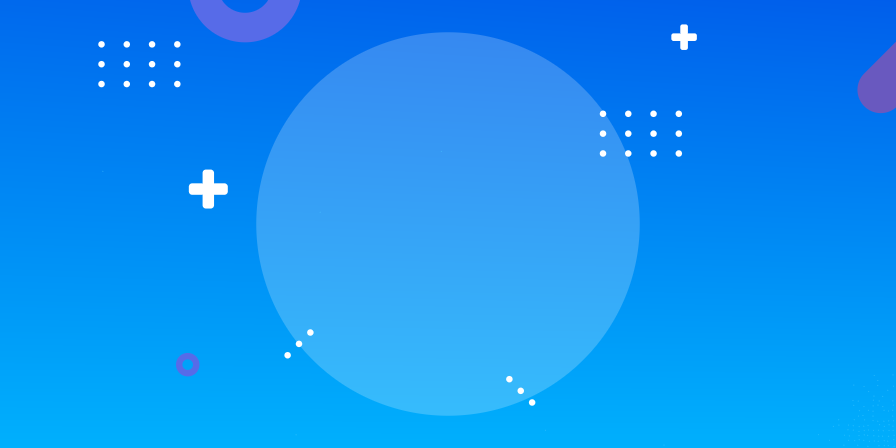
Write a Shadertoy shader that draws this background.

```glsl
float hash(vec2 p) {
    vec3 q = fract(p.xyx * vec3(0.1031, 0.103, 0.0973));
    q += dot(q, q.yzx + 33.33);
    return fract((q.x + q.y) * q.z);
}

// Anti-aliased coverage of a signed distance given in canvas heights
float cover(float d) {
    return clamp(0.5 - d * iResolution.y, 0.0, 1.0);
}

float ring(vec2 p, float radius, float halfWidth) {
    return abs(length(p) - radius) - halfWidth;
}

float capsule(vec2 p, vec2 axis, float radius) {
    float t = clamp(dot(p, axis) / dot(axis, axis), 0.0, 1.0);
    return length(p - axis * t) - radius;
}

// Cross made of two rounded bars
float plusSign(vec2 p, float reach, float halfWidth) {
    p = abs(p);
    if (p.y > p.x) p = p.yx;
    float corner = halfWidth * 0.6;
    vec2 d = p - vec2(reach, halfWidth) + corner;
    return length(max(d, 0.0)) + min(max(d.x, d.y), 0.0) - corner;
}

// Evenly spaced dots, starting at the origin
float dotRow(vec2 p, vec2 stride, float count) {
    float k = clamp(round(dot(p, stride) / dot(stride, stride)), 0.0, count - 1.0);
    return length(p - stride * k) - 0.0072;
}

float dotGrid(vec2 p) {
    float d = 1.0;
    for (int row = 0; row < 3; row++)
        d = min(d, dotRow(p + vec2(0.0, 0.0443 * float(row)), vec2(0.0564, 0.0), 4.0));
    return d;
}

// Fine specks that thicken towards the lower right corner
float specks(vec2 p) {
    vec2 grid = p * 90.0;
    vec2 cell = floor(grid);
    vec2 jitter = 0.3 + 0.4 * vec2(hash(cell), hash(cell + 57.0));
    float density = 1.0 - smoothstep(0.02, 0.2, length(p - vec2(2.0, 0.0)));
    float present = step(hash(cell + 113.0), density);
    return present * cover((length(fract(grid) - jitter) - 0.11) / 90.0);
}

void mainImage(out vec4 fragColor, in vec2 fragCoord) {
    vec2 p = fragCoord / iResolution.y;
    vec3 white = vec3(1.0);

    // Slightly tilted sky gradient
    float rise = clamp(p.y + 0.07 * (p.x - 1.0) * p.y, 0.0, 1.1);
    vec3 color = mix(vec3(0.0, 0.69, 0.99), vec3(0.0, 0.39, 0.925), rise);

    // Translucent disc
    color = mix(color, white, 0.21 * cover(length(p - vec2(1.0, 0.5)) - 0.428));

    // Violet rings and bar
    vec3 violet = vec3(0.34, 0.42, 0.91);
    color = mix(color, violet, cover(ring(p - vec2(0.547, 1.0325), 0.094, 0.033)));
    color = mix(color, violet, cover(ring(p - vec2(0.419, 0.186), 0.019, 0.0072)));
    vec3 plum = vec3(0.41, 0.35, 0.75);
    color = mix(color, plum, cover(capsule(p - vec2(1.966, 0.7995), vec2(0.3), 0.052)));

    // White crosses and dots
    float marks = plusSign(p - vec2(0.465, 0.578), 0.0435, 0.0128);
    marks = min(marks, plusSign(p - vec2(1.527, 0.917), 0.0285, 0.0085));
    marks = min(marks, dotGrid(p - vec2(0.2266, 0.901)));
    marks = min(marks, dotGrid(p - vec2(1.346, 0.746)));
    marks = min(marks, dotRow(p - vec2(0.642, 0.207), vec2(0.0254), 3.0));
    marks = min(marks, dotRow(p - vec2(1.137, 0.1536), vec2(0.0254, -0.026), 3.0));
    color = mix(color, white, cover(marks));

    color = mix(color, vec3(0.3, 0.8, 1.0), 0.4 * specks(p));
    fragColor = vec4(color, 1.0);
}
```
